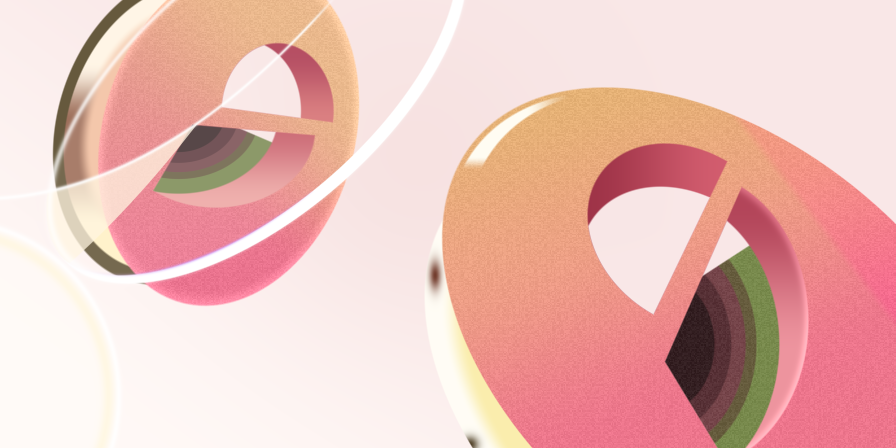
Reproduce this background procedurally as a WebGL 2 fragment shader.

```glsl
#version 300 es
precision highp float;
// Two sliced peach-pink discs with cut-out windows, one behind a clear glass lens.
uniform vec2 u_resolution;
out vec4 fragColor;

float pixel; // size of one pixel in scene units

float hash(vec2 p) {
    return fract(sin(dot(p, vec2(127.1, 311.7))) * 43758.5453);
}

// Slanted ellipse, negative inside
float ellipse(vec2 p, vec2 center, vec2 radius, float slant) {
    vec2 d = p - center;
    d.x -= slant * d.y;
    return (length(d / radius) - 1.) * min(radius.x, radius.y);
}

// Half plane, negative to the left of the path from a to b
float side(vec2 p, vec2 a, vec2 b) {
    return dot(p - a, normalize(vec2(b.y - a.y, a.x - b.x)));
}

float cover(float d) {
    return 1. - smoothstep(-pixel, pixel, d);
}

float glow(float d, float width) {
    return exp(-d * d / (width * width));
}

void paint(inout vec3 c, vec3 ink, float d) {
    c = mix(c, ink, cover(d));
}

// Nested layers inside a window, from dark core to green skin
vec3 layers(float t) {
    vec3 c = vec3(.2, .12, .13);
    paint(c, vec3(.34, .19, .21), .46 - t);
    paint(c, vec3(.46, .27, .29), .6 - t);
    paint(c, vec3(.4, .36, .24), .72 - t);
    paint(c, vec3(.47, .54, .3), .81 - t);
    return c;
}

vec3 backdrop(vec2 p) {
    vec3 c = mix(vec3(1, .975, .965), vec3(.975, .905, .905), smoothstep(.3, 4.2, p.x * .5 + p.y * .7));
    return mix(c, vec3(.96, .87, .865), .6 * glow(length(p - vec2(3.5, 2.4)), 1.3));
}

void leftDisc(inout vec3 c, vec2 p, vec3 back, float grain) {
    // Layered rim
    float rim = ellipse(p, vec2(1.52, 2.75), vec2(1.05, 1.35), .136);
    vec3 edge = mix(vec3(.62, .44, .36), vec3(1, .96, .9), smoothstep(2.8, 3.3, p.y));
    edge = mix(edge, vec3(1, .95, .78), smoothstep(2.3, 1.9, p.y));
    edge = mix(edge, vec3(.95, .76, .64), smoothstep(-.2, -.32, rim));
    paint(edge, vec3(.4, .35, .24), -rim - .09);
    paint(c, edge, rim);

    // Face
    float face = ellipse(p, vec2(1.96, 2.69), vec2(1.1, 1.47), .136);
    vec3 skin = mix(vec3(.92, .45, .56), vec3(.89, .56, .52), smoothstep(1.3, 3.5, p.y));
    skin = mix(skin, vec3(.91, .7, .51), smoothstep(3.9, 6.1, p.x + p.y));
    paint(c, skin + .1 * glow(face, .05) + grain, face);

    // Upper window
    float window = max(ellipse(p, vec2(2.38, 2.89), vec2(.48, .58), 0.), side(p, vec2(1.9, 2.92), vec2(2.86, 2.79)));
    paint(c, mix(vec3(.84, .45, .46), vec3(.68, .24, .33), smoothstep(2.8, 3.4, p.y)), window);
    paint(c, back, max(window, ellipse(p, vec2(2.1, 2.89), vec2(.48, .6), 0.)));

    // Lower window
    vec2 corner = vec2(1.65, 2.77), size = vec2(.85, .66);
    window = max(ellipse(p, vec2(1.85, 2.72), size, 0.), side(p, vec2(2.7, 2.68), corner));
    window = max(window, side(p, corner, vec2(1.25, 2.1)));
    paint(c, mix(vec3(.93, .66, .65), vec3(.78, .37, .42), smoothstep(2.1, 2.75, p.y)), window);
    float core = ellipse(p, vec2(1.53, 2.84), size, 0.);
    vec3 inside = layers(1. + core / size.y) * .85 + .1;
    paint(inside, back, side(p, vec2(2.05, 2.74), vec2(2.4, 2.59)));
    paint(c, inside, max(window, core));
}

void rightDisc(inout vec3 c, vec2 p, vec3 back, float grain) {
    // Bright rim with dark reflections
    vec2 center = vec2(6.25, .82), radius = vec2(2.22, 2.27);
    float rim = ellipse(p, center - vec2(.15, .5), radius, -.467);
    vec3 edge = mix(vec3(1, .99, .96), vec3(.98, .93, .68), smoothstep(-.12, -.32, rim));
    edge = mix(edge, vec3(.45, .24, .18), glow(length((p - vec2(3.73, 1.48)) * vec2(1, .4)), .05));
    edge = mix(edge, vec3(.32, .26, .16), glow(length(p - vec2(4.03, .03)), .07));
    paint(c, edge, rim);

    // Face, side shade and highlight
    float face = ellipse(p, center, radius, -.467);
    vec3 skin = mix(vec3(.93, .46, .55), vec3(.93, .63, .52), smoothstep(1.4, 3.4, p.y - .35 * p.x + 3.2));
    skin = mix(skin, vec3(.9, .7, .46), smoothstep(.25, 1.95, p.y - .25 * p.x));
    float shade = side(p, vec2(7.68, .99), vec2(6.25, 2.84));
    skin += vec3(.03, -.06, .01) * smoothstep(0., .1, shade);
    float gleam = max(face + .035, -ellipse(p, center + vec2(.2, -.02), radius, -.467));
    float fade = smoothstep(2.38, 2.5, p.y) * smoothstep(4.9, 4.5, p.x);
    skin = mix(skin + grain, vec3(1, .99, .95), cover(gleam) * fade);
    paint(c, skin, face);

    // Upper window
    float window = max(ellipse(p, vec2(5.9, 1.81), vec2(.84, .8), -.25), side(p, vec2(5.6, 1.14), vec2(6.25, 2.49)));
    paint(c, mix(vec3(.62, .2, .28), vec3(.82, .36, .43), smoothstep(5., 6.2, p.x)), window);
    paint(c, back, max(window, ellipse(p, vec2(5.86, 1.44), vec2(.86, .8), -.25)));

    // Lower window
    vec2 corner = vec2(5.7, .74), size = vec2(1.03, 1.28);
    float bowl = ellipse(p, vec2(5.9, 1.09), size, 0.);
    window = max(bowl, side(p, vec2(6.35, 2.22), corner));
    window = max(window, side(p, corner, vec2(6.15, 0)));
    vec3 wall = mix(vec3(.93, .58, .62), vec3(.7, .27, .35), smoothstep(.8, 2.1, p.y));
    paint(c, wall + .15 * glow(bowl, .04), window);
    float core = ellipse(p, vec2(5.65, .89), size, 0.);
    vec3 inside = layers(1. + core / size.x) + grain;
    paint(inside, back, side(p, vec2(6, 1.46), vec2(6.4, 1.72)));
    paint(c, inside, max(window, core));
}

void glass(inout vec3 c, vec2 p) {
    // Lens body, beam and crescent
    vec2 size = vec2(1.425, 1.65);
    float lens = ellipse(p, vec2(2.2, 3.06), size, .667);
    float inner = ellipse(p, vec2(2.12, 3.13), size, .667);
    float x = p.x - .5, arc = p.y - 2.22 - .25 * x - .187 * x * x;
    c = mix(c, vec3(1, .95, .93), .1 * cover(lens));
    c = mix(c, vec3(1, .96, .88), .75 * cover(max(max(arc, lens), .6 * x - .72 - arc)));
    c = mix(c, vec3(1), .85 * glow(arc, .018) * smoothstep(3., 2.6, p.x));
    paint(c, vec3(1), max(lens, -inner));
    c = mix(c, vec3(.82, .62, .98), .6 * glow(inner, .014) * glow(p.x - 1.8, .7) * cover(p.y - 2.2));
    c = mix(c, vec3(1), .7 * glow(lens + .02, .025));

    // Lower left bubble
    float bubble = ellipse(p, vec2(-.4, .44), vec2(1.42, 1.5), 0.);
    c = mix(c, vec3(1, .985, .97), .6 * cover(bubble));
    c = mix(c, vec3(1, .96, .82), .5 * glow(bubble + .09, .05));
    c = mix(c, vec3(1), .8 * glow(bubble, .025));
}

void main() {
    // The canvas is 3.84 units high
    pixel = 3.84 / u_resolution.y;
    vec2 p = gl_FragCoord.xy * pixel;
    float grain = .06 * (hash(floor(p * 90.)) - .5);
    vec3 back = backdrop(p), color = back;
    leftDisc(color, p, back, grain);
    glass(color, p);
    rightDisc(color, p, back, grain);
    fragColor = vec4(color, 1);
}
```
